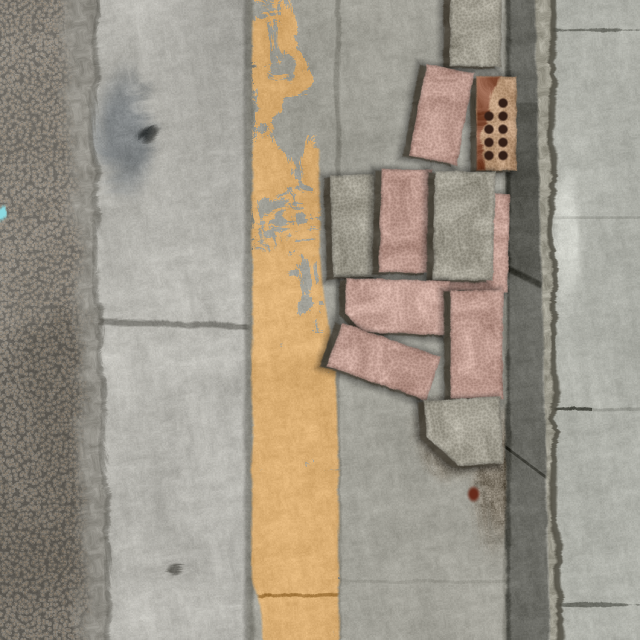
Give the GLSL for this texture, as a three.js fragment shader.

```glsl
// Weathered roadside from above: asphalt, concrete, worn yellow stripe, loose bricks, gutter and kerb.
varying vec2 vUv;
vec2 hash2(vec2 p) {
  vec3 q = fract(p.xyx * vec3(.1031, .103, .0973));
  q += dot(q, q.yzx + 33.33);
  return fract((q.xx + q.yz) * q.zy);
}
// Distance to the nearest scattered cell centre
float cells(vec2 p) {
  float d = 1.;
  for (int k = 0; k < 9; k++) {
    vec2 c = floor(p) + vec2(mod(float(k), 3.), floor(float(k) / 3.)) - 1.;
    d = min(d, length(c + hash2(c) - p));
  }
  return d;
}
// Warped, layered sines
float blotch(vec2 p) {
  float sum = 0., amp = .6;
  for (int i = 0; i < 5; i++) {
    p = mat2(.8, .6, -.6, .8) * p + 1.7;
    p += .9 * sin(p.yx * 1.3);
    sum += amp * sin(p.x) * sin(p.y);
    p *= 1.9; amp *= .6;
  }
  return sum;
}
// Soft masks
float fill(float d, float soft) { return 1. - smoothstep(-soft, soft, d); }
float line(float d, float w) { return 1. - smoothstep(.3 * w, w, abs(d)); }
float spot(vec2 p, float x, float y, float w, float h) { return fill(length((p - vec2(x, y)) / vec2(w, h)) - .75, .35); }
// Rectangle with its lower left corner chopped
float slab(vec2 q, vec2 size, float chop) {
  vec2 d = abs(q) - size;
  return max(max(d.x, d.y), -(q.x + q.y) * .707 - chop);
}
// Brick with contact shadow, dark side and mottled top
void brick(inout vec3 col, vec2 p, vec4 box, float turn, float chop, vec3 tint) {
  float c = cos(turn), s = sin(turn), rough = .0016 * blotch(p * 90.);
  vec2 q = mat2(c, -s, s, c) * (p - box.xy);
  float side = slab(q + vec2(.01, .003), box.zw, chop) + rough, top = slab(q, box.zw, chop) + rough;
  col *= 1. - .5 * fill(side - .004, .011);
  col = mix(col, vec3(.29, .27, .23) + 30. * rough, fill(side, .002));
  vec3 face = tint + .09 * blotch(q * 55. + box.xy * 40.) + .13 * cells(p * 230.) - .06;
  col = mix(col, face * (1. - .16 * smoothstep(-.006, 0., top)), fill(top, .0015));
}

void main() {
  vec2 p = vUv;
  float x = p.x, y = p.y, broad = blotch(p * 9.), mid = blotch(p * 34. + 5.), fine = blotch(p * 150.);
  float pebble = cells(p * 150.), grain = hash2(floor(p * 420.)).x - .5, wobble = .003 * mid;
  float mottle = .035 * (broad + grain) + .03 * (mid + fine);
  vec2 w = p + 4. * wobble;
  // Concrete strip with stains and a joint
  vec3 col = vec3(.71, .705, .68) + mottle + .015 * mid;
  col -= .085 * smoothstep(.55, .95, y) * smoothstep(.24, .36, x + .05 * mid);
  col -= vec3(.2, .18, .15) * spot(w, .195, .79, .055, .11);
  col -= .28 * max(spot(w, .231, .79, .017, .015), spot(w, .268, .104, .014, .01));
  col -= .22 * line(y - .495 + .03 * (x - .2) + wobble, .007);
  // Asphalt with aggregate and a ragged edge
  vec3 asphalt = vec3(.53, .51, .475) + .05 * broad + .1 * grain;
  asphalt = mix(asphalt, vec3(.37, .36, .34), .65 * smoothstep(.4, .7, pebble));
  asphalt = mix(asphalt, vec3(.66, .59, .51), .5 * fill(pebble - .22, .1));
  asphalt -= .07 * fill(y - .46 - .5 * x + .02 * mid, .03);
  float verge = x - .148 - .018 * smoothstep(.7, .2, y) + .008 * mid;
  col = mix(col, vec3(.57, .56, .53) + .07 * fine + .04 * mid, fill(verge, .01));
  col -= .12 * line(verge, .007);
  col = mix(col, asphalt, fill(x - .125 + .025 * smoothstep(.5, 1., y) + .014 * mid, .018));
  col = mix(col, vec3(.55, .85, .88), spot(p + .004 * fine, .003, .666, .009, .012));
  // Smoother slab and grooves beside the stripe
  vec3 bed = vec3(.635, .63, .595) + mottle - .05 * line(y - .092 + wobble, .004);
  col = mix(col, bed, smoothstep(.38, .395, x));
  col -= .15 * line(x - .389 + wobble, .012) + .1 * line(x - .528 + wobble, .006);
  // Yellow paint, flaking towards the top
  float reach = mix(.528, .5, smoothstep(.35, .62, y));
  float band = max(.394 + .018 * smoothstep(.12, 0., y) - x, x - reach) + wobble;
  float cover = .68 - .42 * smoothstep(.35, .65, y) - .9 * smoothstep(.74, .79, y);
  cover += 1.1 * spot(p, .425, .91, .05, .14) + .75 * spot(p, .475, .88, .02, .05);
  cover += .7 * spot(p, .41, .79, .025, .06) + .65 * mid + .3 * blotch(p * 75.);
  col = mix(col, vec3(.86, .675, .43) + mottle, .93 * fill(band, .003) * smoothstep(-.04, .08, cover));
  col -= .22 * line(y - .07 + wobble, .004) * fill(band, .003);
  // Soil and a red stone
  float soil = max(spot(w, .775, .25, .045, .13), spot(w, .72, .32, .09, .075));
  col = mix(col, vec3(.46, .42, .36) + .12 * (fine + grain), .75 * soil);
  col = mix(col, vec3(.4, .17, .11), spot(p, .74, .228, .011, .014));
  // Kerb pavement, joints and chipped lip
  vec3 kerb = vec3(.675, .68, .65) + mottle + .13 * spot(w, .885, .63, .03, .12);
  kerb -= .25 * line(min(abs(y - .953), abs(y - .055)) + wobble, .004);
  kerb -= .08 * line(y - .66, .003) + (.1 + .3 * step(x, .925)) * line(y - .361 + wobble, .004);
  float lip = x - .864 - .007 * blotch(vec2(3., y * 32.)) - .012 * smoothstep(.25, 0., y);
  float edge = x - mix(.86, .835, y);
  col = mix(col, vec3(.61, .6, .55) + .1 * fine, smoothstep(-.002, .002, edge));
  col = mix(col, kerb, smoothstep(-.003, .003, lip));
  col = mix(col, vec3(.29, .28, .24), .8 * line(lip, .007 + wobble));
  // Shaded gutter
  float deep = smoothstep(.55, .58, y) * smoothstep(.842, .837, y);
  vec3 shade = vec3(.41, .41, .385) - .09 * deep + mottle;
  shade -= .16 * max(line(y - .977 + .5 * x, .008), line(y - .894 + .75 * x, .004));
  col = mix(col, shade, fill(max(.791 - x, edge) + wobble, .003));
  col -= .12 * line(x - .792 + wobble, .008);
  // Loose bricks, lower ones first
  vec3 pink = vec3(.735, .6, .555), grey = vec3(.62, .605, .555);
  float whole = 1., straight = 0.;
  vec4 cored = vec4(.776, .807, .031, .073);
  brick(col, p, vec4(.743, .96, .04, .064), straight, whole, grey);
  brick(col, p, cored, straight, whole, vec3(.72, .59, .47));
  float burnt = max(slab(p - cored.xy, cored.zw, whole), x - .755 - .28 * max(y - .79, 0.) + 2. * wobble);
  col = mix(col, vec3(.48, .28, .19) + .18 * mid, fill(burnt, .003));
  for (int i = 0; i < 9; i++) {
    float column = step(3.5, float(i)), row = float(i) - 4. * column;
    vec2 hole = vec2(.764 + .022 * column, .757 + .0205 * row);
    col = mix(col, vec3(.2, .12, .09), fill(length(p - hole) - .0072, .002));
  }
  brick(col, p, vec4(.69, .821, .038, .073), -.19, whole, pink);
  brick(col, p, vec4(.746, .622, .049, .077), -.03, whole, pink);
  brick(col, p, vec4(.554, .647, .036, .08), .03, whole, grey);
  brick(col, p, vec4(.634, .655, .04, .081), -.02, whole, pink);
  brick(col, p, vec4(.725, .647, .047, .085), -.02, whole, grey);
  brick(col, p, vec4(.621, .521, .081, .042), -.03, .066, pink + .04);
  brick(col, p, vec4(.745, .462, .041, .085), straight, whole, pink);
  brick(col, p, vec4(.6, .435, .082, .036), -.33, whole, pink);
  brick(col, p, vec4(.725, .325, .059, .052), .05, .045, grey + .03);
  gl_FragColor = vec4(col, 1.);
}
```
